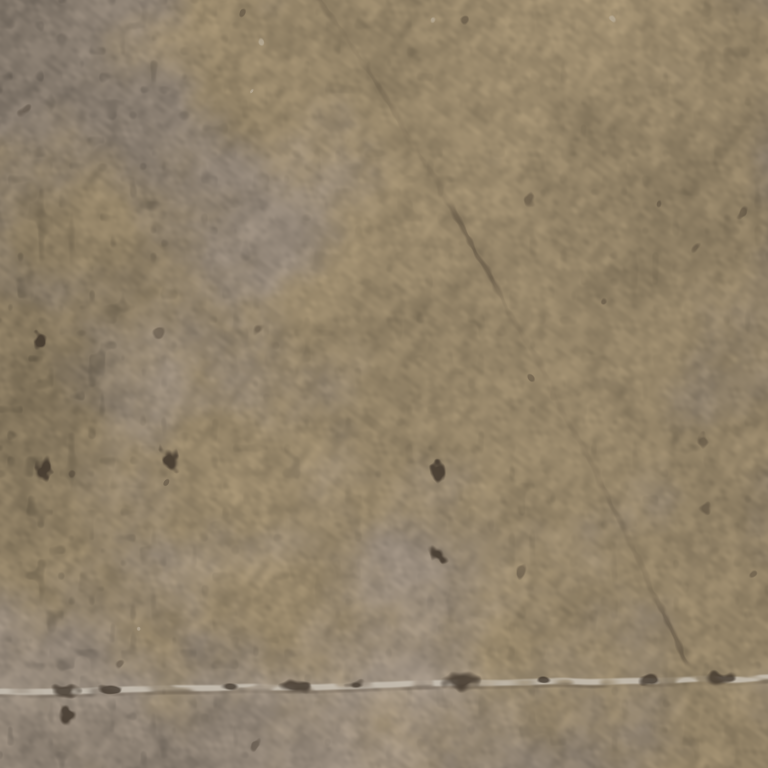
Write a WebGL 1 fragment shader that draws this texture.

```glsl
precision highp float;
// Worn concrete floor: warm and grey stains, small pits, a faint diagonal crack and a chipped joint.
uniform vec2 u_resolution;

float hash(vec2 p) {
  vec3 q = fract(vec3(p.xyx) * 0.1031);
  q += dot(q, q.yzx + 33.33);
  return fract((q.x + q.y) * q.z);
}

float noise(vec2 p) {
  vec2 cell = floor(p), f = fract(p);
  f = f * f * (3.0 - 2.0 * f);
  return mix(mix(hash(cell), hash(cell + vec2(1.0, 0.0)), f.x),
             mix(hash(cell + vec2(0.0, 1.0)), hash(cell + 1.0), f.x), f.y);
}

float fbm(vec2 p) {
  float sum = 0.0, amp = 0.533;
  for (int i = 0; i < 4; i++) {
    sum += amp * noise(p);
    p = mat2(0.8, 0.6, -0.6, 0.8) * p * 2.03 + 17.3;
    amp *= 0.5;
  }
  return sum;
}

// One ragged pit per grid cell, kept with the given chance; returns its cover.
float pits(vec2 uv, float scale, float chance, float size, float seed) {
  vec2 p = uv * scale + seed, cell = floor(p);
  vec2 centre = 0.25 + 0.5 * vec2(hash(cell + 3.1), hash(cell + 8.7));
  vec2 d = fract(p) - centre;
  d.x += d.y * (hash(cell + 5.3) - 0.5);
  d.x *= 1.0 + 0.5 * hash(cell + 1.9);
  float radius = size * (0.45 + 0.55 * hash(cell + 12.4));
  float ragged = length(d) + (noise(uv * 130.0) - 0.5) * radius * 0.9;
  float kept = step(hash(cell + 21.6), chance);
  return kept * (1.0 - smoothstep(radius * 0.55, radius * 1.3, ragged));
}

void main() {
  vec2 uv = gl_FragCoord.xy / u_resolution;
  vec2 slant = mat2(0.8, 0.6, -0.6, 0.8) * uv;

  // Broad stains: ochre in the middle and at the top right, grey on the left
  float stain = fbm(uv * 3.2 + 41.0) + 0.35 * (fbm(uv * 14.0 + 9.0) - 0.5);
  stain += 0.16 * smoothstep(0.0, 0.45, uv.x) + 0.12 * uv.y - 0.16;
  vec3 color = mix(vec3(0.566, 0.518, 0.464), vec3(0.583, 0.519, 0.408),
                   smoothstep(0.32, 0.68, stain));

  // Mottling, from soft clouds down to short slanted grain
  float leftSide = 1.0 - smoothstep(0.0, 0.4, uv.x);
  float tone = 1.015 - 0.075 * leftSide * smoothstep(0.1, 0.4, uv.y);
  tone += 0.24 * (fbm(uv * 4.0 + 73.0) - 0.5);
  tone += 0.09 * (noise(uv * 27.0 + 5.0) - 0.5);
  tone += 0.11 * (noise(slant * vec2(85.0, 58.0) + 31.0) - 0.5);
  tone += 0.10 * (noise(slant * vec2(110.0, 170.0) + 57.0) - 0.5);
  float flecks = smoothstep(0.7, 0.95, noise(uv * vec2(75.0, 60.0) + 90.0));
  tone -= flecks * (0.05 + 0.07 * leftSide);
  color *= tone;

  // Dark pits, fainter specks and rare pale chips
  vec3 dirt = vec3(0.25, 0.21, 0.17);
  color = mix(color, dirt, 0.85 * pits(uv, 6.0, 0.13, 0.085, 4.0));
  color = mix(color, dirt, 0.38 * pits(uv, 17.0, 0.09, 0.15, 60.0));
  color = mix(color, vec3(0.75, 0.71, 0.64), 0.6 * pits(uv, 13.0, 0.03, 0.07, 140.0));

  // Joint height and distance, used by the crack end as well
  float jointY = 0.099 + 0.018 * uv.x + 0.003 * (noise(vec2(uv.x * 22.0, 3.0)) - 0.5);
  float above = uv.y - jointY;

  // Diagonal crack: broken hairline inside a soft smudge
  float drop = 1.0 - uv.y;
  float crackX = 0.42 + 0.65 * drop - 0.12 * drop * drop;
  crackX += 0.016 * (fbm(vec2(uv.y * 13.0, 7.0)) - 0.5);
  float crackDist = abs(uv.x - crackX) * 0.86;
  float broken = smoothstep(0.25, 0.7, noise(vec2(uv.y * 17.0, 11.0)));
  float ragged = 0.5 + noise(uv * 95.0);
  float crack = 0.3 * (0.25 + 0.75 * broken) * (1.0 - smoothstep(0.001, 0.0055, crackDist / ragged));
  crack += 0.09 * broken * exp(-crackDist * crackDist * 5000.0);
  color = mix(color, dirt, crack * smoothstep(0.01, 0.03, above));

  // Pale dusty band around the joint
  color += 0.035 * exp(-above * above * 1800.0) * noise(vec2(uv.x * 8.0, 2.0));

  // Thin shadow below the bright broken edge
  float shadow = 1.0 - smoothstep(0.001, 0.005, abs(above + 0.005));
  color = mix(color, dirt, 0.35 * shadow * noise(vec2(uv.x * 45.0, 19.0)));
  float chipped = smoothstep(0.2, 0.6, noise(vec2(uv.x * 38.0, uv.y * 90.0)));
  float edge = 1.0 - smoothstep(0.002, 0.0058, abs(above));
  color = mix(color, vec3(0.79, 0.76, 0.71), edge * (0.15 + 0.7 * chipped));

  // Dirt clumps caught along the joint
  for (int i = 0; i < 9; i++) {
    float id = float(i);
    float x = (id + 0.15 + 0.7 * hash(vec2(id, 47.0))) / 9.0;
    float size = 0.5 + 0.6 * hash(vec2(id, 83.0));
    vec2 d = vec2(uv.x - x, above - 0.001) / (vec2(0.024, 0.0115) * size);
    float clump = length(d) + 0.9 * (noise(uv * vec2(85.0, 120.0) + id) - 0.5);
    color = mix(color, dirt, 0.8 * (1.0 - smoothstep(0.45, 1.05, clump)));
  }

  gl_FragColor = vec4(clamp(color, 0.0, 1.0), 1.0);
}
```
